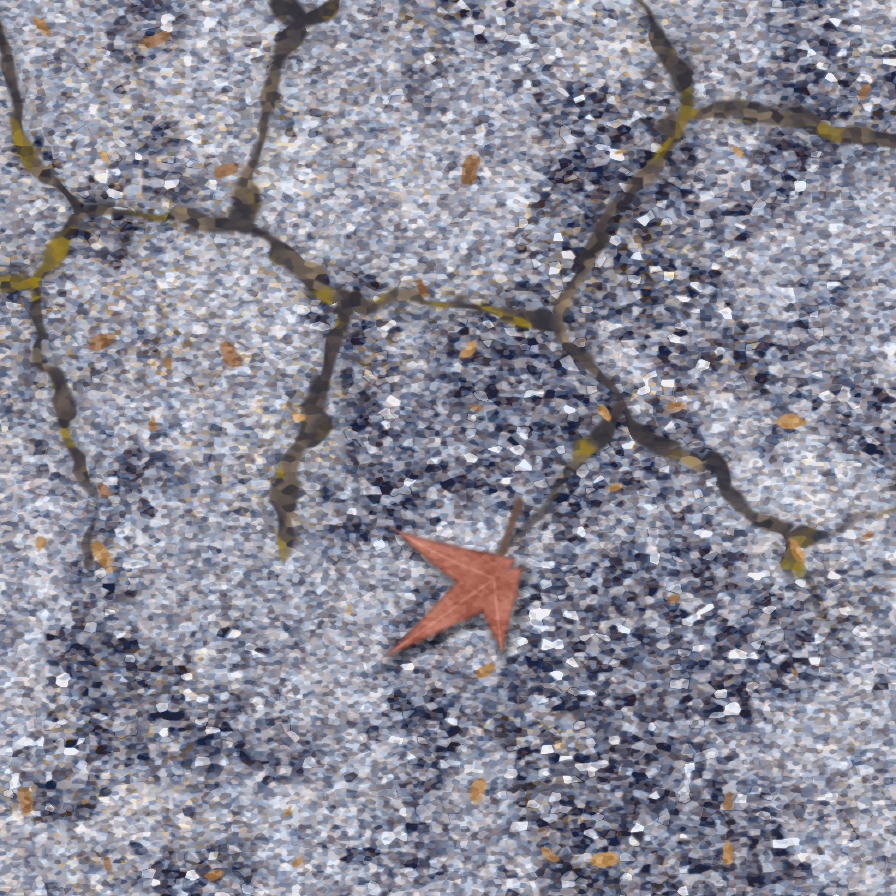
A Shadertoy shader for this texture:

```glsl
// Weathered, cracked asphalt: pale slabs, dark gravel, litter and a fallen leaf.
// Soft cellular noise makes the grains and clouds; warped cell borders make
// the cracks; the leaf is a union of three tapered lobes.

#define SLAB_SCALE 2.7
#define CRACK_WIDTH 0.0085
#define GRAIN_SCALE vec2(78.0, 112.0)
#define FINE_SCALE vec2(150.0, 225.0)
#define LITTER_SCALE 14.0
#define LITTER_SHARE 0.16
#define SLAB_TONE 0.655
#define GRAVEL_TONE 0.43
#define LEAF_BASE vec2(0.55, 0.355)
#define LEAF_LOBES vec3(0.125, 0.152, 0.085)
#define LEAF_COLOR vec3(0.69, 0.43, 0.37)
#define SOFT_EDGE 0.003

vec3 hash3(vec2 cell) {
    vec3 h = fract(cell.xyx * vec3(0.1031, 0.1030, 0.0973));
    h += dot(h, h.yxz + 33.33);
    return fract((h.xxy + h.yzz) * h.zyx);
}

// Three random values per cell, blended across borders; high sharpness = mosaic
vec3 softCells(vec2 p, float sharpness) {
    vec2 cell = floor(p);
    vec3 sum = vec3(0.0);
    float total = 0.0;
    for (int y = -1; y <= 1; y++)
    for (int x = -1; x <= 1; x++) {
        vec2 id = cell + vec2(x, y);
        vec2 toSite = id + 0.1 + 0.8 * hash3(id + 57.0).xy - p;
        float weight = exp(-sharpness * dot(toSite, toSite));
        sum += weight * hash3(id);
        total += weight;
    }
    return sum / total;
}

// Distance to the border between the two nearest slabs
float crackDistance(vec2 p) {
    vec2 cell = floor(p), first = vec2(8.0), second = vec2(8.0);
    for (int y = -1; y <= 1; y++)
    for (int x = -1; x <= 1; x++) {
        vec2 id = cell + vec2(x, y);
        vec2 toSite = id + 0.1 + 0.8 * hash3(id + 11.0).xy - p;
        float d = dot(toSite, toSite);
        if (d < dot(first, first)) { second = first; first = toSite; }
        else if (d < dot(second, second)) second = toSite;
    }
    return dot(0.5 * (first + second), normalize(second - first));
}

// x: signed distance to the leaf, y: distance to its nearest vein
vec2 leafShape(vec2 q) {
    vec2 shape = vec2(1.0);
    for (int i = 0; i < 3; i++) {
        float angle = 2.72 + 1.04 * float(i);
        vec2 axis = vec2(cos(angle), sin(angle));
        float along = dot(q, axis);
        float across = abs(dot(q, vec2(-axis.y, axis.x)));
        float width = 0.029 * (1.0 - along / LEAF_LOBES[i]);
        shape.x = min(shape.x, max(across - width, -along - 0.012));
        shape.y = min(shape.y, along > 0.0 ? across : length(q));
    }
    return shape;
}

float segmentDistance(vec2 p, vec2 a, vec2 b) {
    vec2 ab = b - a;
    return length(p - a - ab * clamp(dot(p - a, ab) / dot(ab, ab), 0.0, 1.0));
}

float blob(vec2 offset, float radius) {
    return exp(-dot(offset, offset) / (radius * radius));
}

float cover(float d) {
    return 1.0 - smoothstep(-SOFT_EDGE, SOFT_EDGE, d);
}

void mainImage(out vec4 fragColor, in vec2 fragCoord) {
    vec2 p = fragCoord / min(iResolution.x, iResolution.y);
    vec3 cloud = 0.6 * softCells(p * 5.0 + 3.0, 5.0) + 0.4 * softCells(p * 14.0, 6.0);
    vec3 ragged = softCells(p * 32.0, 7.0);
    vec2 warp = 0.07 * (cloud.yz - 0.5) + 0.014 * (ragged.xy - 0.5);
    vec3 grain = softCells(p * GRAIN_SCALE + 20.0 * warp, 13.0);
    vec3 fine = softCells(p * FINE_SCALE, 10.0);

    // Share of loose gravel against worn slab
    float gravel = cloud.x + 0.12 * (ragged.z - 0.5) - 0.1
        + 0.3 * blob(p - vec2(0.70, 0.76), 0.2)
        + 0.3 * blob(p - vec2(0.65, 0.22), 0.32)
        + 0.1 * (1.0 - smoothstep(0.25, 0.45, p.y));
    gravel = smoothstep(0.36, 0.64, gravel);

    // Grain tone with bright chips and dark pits
    float tone = mix(SLAB_TONE, GRAVEL_TONE, gravel) + 0.16 * (cloud.z - 0.5);
    tone += (grain.x - 0.5) * mix(0.24, 0.42, gravel) + (fine.x - 0.5) * 0.34;
    tone += smoothstep(0.8, 0.95, grain.y) * mix(0.1, 0.36, gravel);
    tone -= smoothstep(0.82, 0.95, grain.z) * 0.15;
    tone = clamp(tone, 0.13, 0.93);
    vec3 color = tone + vec3(0.0, 0.01, mix(0.105, 0.04, tone));
    color += (fine.z - 0.5) * vec3(0.09, 0.0, -0.09);
    float warm = smoothstep(0.76, 0.95, fine.y) * smoothstep(0.4, 0.62, cloud.y);
    color += warm * vec3(0.08, 0.01, -0.13);

    // Cracks, filled with dirt and a little moss, fading into the lower gravel
    float crack = crackDistance((p + warp) * SLAB_SCALE + 4.0) / SLAB_SCALE;
    float fade = smoothstep(0.28, 0.42, p.y + 0.4 * (cloud.y - 0.5));
    float width = CRACK_WIDTH * (0.35 + 1.3 * ragged.z) * fade;
    color *= 1.0 - 0.28 * fade * exp(-crack / 0.016);
    vec3 dirt = mix(vec3(0.19, 0.18, 0.21), vec3(0.47, 0.41, 0.35), grain.x * ragged.x * 1.6);
    dirt = mix(dirt, vec3(0.62, 0.52, 0.12), smoothstep(0.64, 0.82, ragged.y) * grain.z);
    color = mix(color, dirt, 0.9 * fade * cover(crack - width));

    // Scattered dry flakes
    vec2 litterCell = floor(p * LITTER_SCALE);
    vec3 seed = hash3(litterCell + 91.0);
    vec3 form = hash3(litterCell + 37.0);
    vec2 q = fract(p * LITTER_SCALE) - 0.5 - 0.36 * (form.xy - 0.5);
    float turn = 3.14159 * form.z;
    q = mat2(cos(turn), sin(turn), -sin(turn), cos(turn)) * q;
    float size = mix(0.1, 0.28, seed.y * seed.y);
    float flake = (length(q * vec2(1.0, 2.2)) - size) / LITTER_SCALE + 0.008 * (grain.y - 0.5);
    vec3 ochre = mix(vec3(0.55, 0.39, 0.28), vec3(0.82, 0.62, 0.36), seed.z) + 0.2 * (fine.x - 0.5);
    color = mix(color, ochre, 0.85 * step(seed.x, LITTER_SHARE) * cover(flake));

    // Fallen leaf with shadow, veins and stem
    vec2 leafPoint = p - LEAF_BASE + 0.3 * (warp - 0.014 * (ragged.xy - 0.5));
    vec2 leaf = leafShape(leafPoint);
    float shadow = leafShape(leafPoint + vec2(-0.005, 0.008)).x;
    color *= 1.0 - 0.4 * (1.0 - smoothstep(-0.004, 0.012, shadow));
    float stem = segmentDistance(p, LEAF_BASE, LEAF_BASE + vec2(0.03, 0.085));
    color = mix(color, vec3(0.42, 0.31, 0.25), 0.85 * cover(stem - 0.004));
    vec3 leafColor = LEAF_COLOR + 0.12 * (ragged.x - 0.5) + 0.1 * (fine.x - 0.5);
    leafColor += 0.07 * (1.0 - smoothstep(0.0, 0.003, leaf.y));
    leafColor *= 1.0 - 0.2 * smoothstep(-0.006, 0.0, leaf.x);
    color = mix(color, leafColor, cover(leaf.x));

    fragColor = vec4(clamp(color, 0.0, 1.0), 1.0);
}
```
